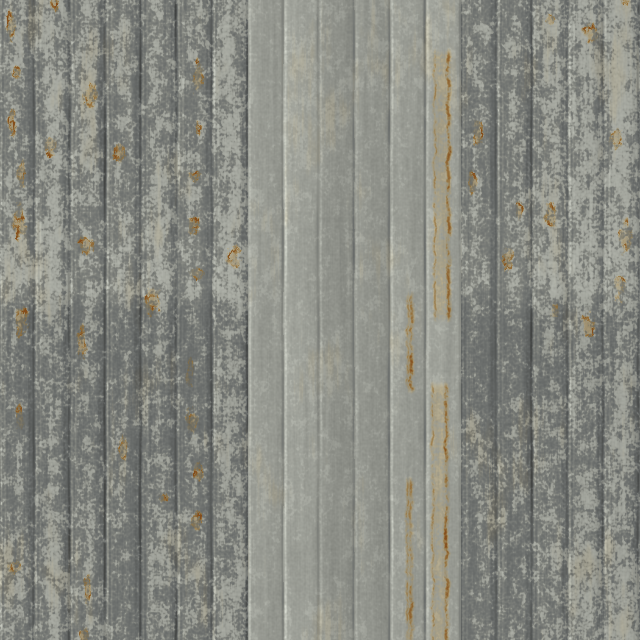
This texture is drawn by a WebGL 2 fragment shader. Its source:

```glsl
#version 300 es
precision highp float;

uniform vec2 u_resolution;
out vec4 outColor;

#define RIBS 18.0
#define SEAM_SHIFT 0.03
#define SEAM_DARK 0.14
#define SEAM_LIGHT 0.15
#define CLEAN_FIRST 7.0
#define CLEAN_LAST 12.0
#define DAMP_LINE 0.52
#define RUST_CELLS 13.0
#define ZINC vec3(1.0, 1.015, 0.965)
#define STAIN vec3(0.60, 0.555, 0.44)
#define OCHRE vec3(0.58, 0.43, 0.20)
#define BROWN vec3(0.50, 0.26, 0.07)

float hash(vec2 p) {
  vec3 q = fract(vec3(p.xyx) * vec3(0.1031, 0.1030, 0.0973));
  q += dot(q, q.yzx + 33.33);
  return fract((q.x + q.y) * q.z);
}

vec2 gradientAt(vec2 cell) {
  float a = 6.2832 * hash(cell);
  return vec2(cos(a), sin(a));
}

float gradientNoise(vec2 p) {
  vec2 i = floor(p), f = fract(p), e = vec2(1, 0);
  vec2 u = f * f * f * (f * (f * 6.0 - 15.0) + 10.0);
  float a = dot(gradientAt(i), f);
  float b = dot(gradientAt(i + e.xy), f - e.xy);
  float c = dot(gradientAt(i + e.yx), f - e.yx);
  float d = dot(gradientAt(i + e.xx), f - e.xx);
  return mix(mix(a, b, u.x), mix(c, d, u.x), u.y);
}

float fbm(vec2 p) {
  float sum = 0.0, amp = 1.0;
  for (int i = 0; i < 4; i++) {
    sum += amp * gradientNoise(p);
    p = p * 2.03 + 17.3;
    amp *= 0.65;
  }
  return sum;
}

float bell(float x, float width) {
  return exp(-x * x / (width * width));
}

// Long rust runs: centre x, half width, bottom, top
float rustRuns(vec2 p) {
  const vec4 runs[4] = vec4[4](
    vec4(0.690, 0.0105, 0.50, 0.92), vec4(0.687, 0.0105, -0.1, 0.40),
    vec4(0.640, 0.0025, 0.39, 0.54), vec4(0.639, 0.0025, -0.1, 0.25));
  float rust = 0.0;
  for (int i = 0; i < 4; i++) {
    vec4 r = runs[i];
    float x = p.x - r.x + 0.004 * fbm(vec2(p.y * 28.0, float(i) * 9.0));
    float span = smoothstep(r.z - 0.01, r.z + 0.01, p.y) * smoothstep(r.w + 0.01, r.w - 0.01, p.y);
    float patchy = 0.75 + 0.6 * gradientNoise(vec2(p.y * 16.0, float(i) * 6.1));
    float rims = max(bell(x - r.y, 0.004) * patchy, 0.55 * bell(x + r.y, 0.003));
    float fill = 0.3 * smoothstep(r.y + 0.004, r.y - 0.002, abs(x));
    rust = max(rust, span * max(rims, fill));
  }
  return rust;
}

// Ragged rust spots, at most one per cell of a rib
float rustSpots(vec2 p, float rib, float across) {
  float y = p.y * RUST_CELLS + hash(vec2(rib, 33.0));
  vec2 key = vec2(rib * 3.7 + 5.0, floor(y) + 40.0);
  float chance = mix(0.15, 0.55, smoothstep(0.42, 0.55, p.y)) * (0.2 + 1.2 * hash(vec2(rib, 71.0)));
  vec2 d = vec2(across - mix(0.32, 0.65, hash(key + 9.0)), fract(y) - 0.5);
  d /= vec2(mix(0.12, 0.26, hash(key + 14.0)), mix(0.12, 0.4, hash(key + 21.0)));
  float dist = length(d) + 0.6 * fbm(p * vec2(85, 60));
  float rim = bell(dist - 0.55, 0.25) * (0.65 + 1.1 * gradientNoise(p * 60.0 + 4.0));
  return max(rim, 0.4 * smoothstep(1.0, 0.3, dist)) * smoothstep(1.3, 0.9, length(d)) * step(hash(key), chance);
}

void main() {
  vec2 p = gl_FragCoord.xy / u_resolution;
  float r = p.x * RIBS + SEAM_SHIFT + 0.025 * gradientNoise(vec2(p.y * 7.0, floor(p.x * RIBS + 0.5) * 5.3));
  float rib = floor(r), across = fract(r);
  float seam = floor(r + 0.5), offset = r - seam;
  float clean = step(CLEAN_FIRST, rib) * step(rib, CLEAN_LAST);

  // Shared noise layers
  float blotch = fbm(p * vec2(52, 34));
  float grain = gradientNoise(p * 230.0) + 0.7 * gradientNoise(p * 130.0 + 50.0);
  float streak = fbm(p * vec2(95, 3.0) + 8.0);
  float cloud = fbm(p * vec2(11, 5) + 31.0);

  // Smooth panels with faint scuffs
  float scuff = smoothstep(0.1, 0.6, blotch + 0.6 * cloud + 0.4 * grain);
  float smoothTone = 0.59 + 0.03 * scuff + 0.018 * blotch + 0.032 * streak + 0.02 * cloud + 0.03 * grain;
  smoothTone += 0.07 * (hash(vec2(rib, 3.0)) - 0.5) - 0.045 * (across - 0.4);

  // Flaking zinc, darker below the damp line
  float edge = DAMP_LINE + 0.03 * gradientNoise(vec2(p.x * 14.0, 2.0));
  float damp = smoothstep(edge + 0.025, edge - 0.025, p.y) * mix(0.4, 1.0, smoothstep(0.0, 0.45, p.y));
  float glow = smoothstep(edge, edge + 0.03, p.y) * smoothstep(0.75, 0.53, p.y);
  float crown = bell(across - 0.5, 0.3) - 0.5;
  float beads = crown * cos(p.y * 157.0 + 6.28 * hash(vec2(rib, 8.0)));
  float level = blotch + 0.7 * grain + 0.4 * cloud + 0.35 * streak + 0.4 * crown + 0.2 * beads;
  level += 0.5 * (hash(vec2(rib, 44.0)) - 0.5) + 0.12 * glow - 0.22 * damp;
  float flakes = 0.55 * smoothstep(-0.9, 0.9, level) + 0.45 * smoothstep(-0.2, 0.35, level);
  float wornTone = mix(0.455, 0.645, flakes) + 0.028 * streak + 0.03 * grain + 0.02 * glow - 0.022 * damp;

  // Side folds run along both flanks of the worn ribs
  float flank = bell(across - 0.17, 0.035) - 0.8 * bell(across - 0.86, 0.05);
  wornTone += 0.065 * flank * (0.7 + 0.8 * gradientNoise(vec2(p.y * 13.0, rib * 2.3)));
  wornTone -= 0.03 * bell(offset, 0.2);
  float tone = mix(wornTone, smoothTone, clean);

  // Folded seams: a shadow beside a bright lip
  float wear = 0.8 + 0.8 * gradientNoise(vec2(p.y * 9.0, seam * 4.1)) + 0.3 * grain;
  float lip = (0.35 + 0.75 * hash(vec2(seam, 15.0))) * wear;
  tone -= SEAM_DARK * (0.5 + 0.6 * hash(vec2(seam, 27.0))) * wear * bell(offset + 0.025, 0.04);
  tone += SEAM_LIGHT * lip * bell(offset - 0.06, 0.035);
  vec3 color = tone * mix(vec3(0.985, 1.015, 1.0), ZINC, smoothstep(0.4, 0.54, tone));

  // Yellow film, then rust from ochre to brown
  float rust = max(rustRuns(p), rustSpots(p, rib, across) * (1.0 - clean));
  rust *= clamp(0.75 + 0.7 * blotch + 0.4 * grain, 0.0, 1.0);
  float film = 0.3 * smoothstep(0.2, 0.9, cloud + 0.4 * streak) + 0.65 * smoothstep(0.03, 0.3, rust);
  color = mix(color, STAIN * tone / 0.57, min(film, 1.0));
  color = mix(color, OCHRE, 0.75 * smoothstep(0.25, 0.65, rust));
  color = mix(color, BROWN, 0.8 * smoothstep(0.5, 0.95, rust));
  outColor = vec4(clamp(color, 0.0, 1.0), 1.0);
}
```
